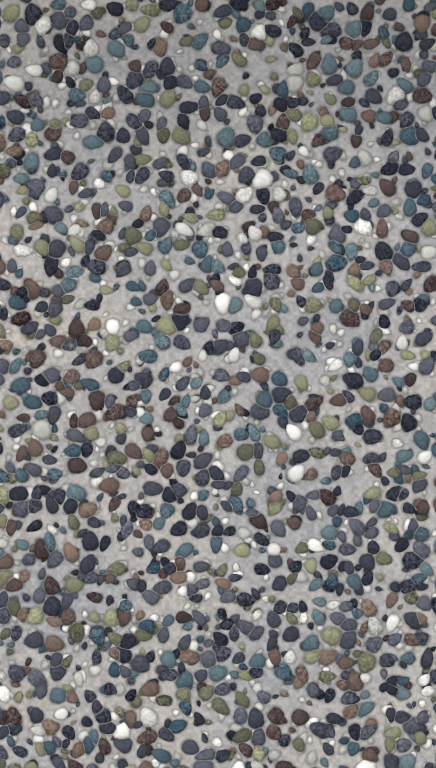
Write a WebGL 1 fragment shader that draws this texture.

```glsl
precision highp float;
uniform vec2 u_resolution;

float hash(vec2 p) {
  vec3 q = fract(vec3(p.xyx) * 0.1031);
  q += dot(q, q.yzx + 33.33);
  return fract((q.x + q.y) * q.z);
}

vec2 hash2(vec2 p) {
  return vec2(hash(p + 17.3), hash(p + 61.7));
}

float noise(vec2 p) {
  vec2 i = floor(p);
  vec2 f = fract(p);
  f = f * f * (3.0 - 2.0 * f);
  float low = mix(hash(i), hash(i + vec2(1.0, 0.0)), f.x);
  float high = mix(hash(i + vec2(0.0, 1.0)), hash(i + 1.0), f.x);
  return mix(low, high, f.y);
}

float fbm(vec2 p) {
  float sum = 0.0;
  float gain = 0.5;
  for (int i = 0; i < 4; i++) {
    sum += gain * noise(p);
    p = p * 2.03 + 11.7;
    gain *= 0.5;
  }
  return sum / 0.9375;
}

// Stone colour: mostly slate, some teal, olive, brown and pale quartz
vec3 stoneColor(vec2 id, float paleShare) {
  float kind = hash(id + 5.1);
  float tone = hash(id + 9.4);
  vec3 slate = mix(vec3(0.17, 0.18, 0.22), vec3(0.36, 0.37, 0.41), tone);
  vec3 teal = mix(vec3(0.23, 0.30, 0.35), vec3(0.40, 0.47, 0.49), tone);
  vec3 olive = mix(vec3(0.34, 0.34, 0.29), vec3(0.58, 0.58, 0.47), tone);
  vec3 brown = mix(vec3(0.25, 0.21, 0.22), vec3(0.49, 0.42, 0.38), tone);
  vec3 quartz = mix(vec3(0.66, 0.66, 0.64), vec3(0.93, 0.92, 0.90), tone);
  vec3 color = mix(slate, teal, step(0.46, kind));
  color = mix(color, olive, step(0.66, kind));
  color = mix(color, brown, step(0.82, kind));
  return mix(color, quartz, step(1.0 - paleShare, hash(id + 2.8)));
}

// Normalised radius of an egg-shaped stone: 1 at its rim
float stoneRadius(vec2 q, vec2 id, float size) {
  float angle = 6.2832 * hash(id + 3.3);
  float c = cos(angle);
  float s = sin(angle);
  q = mat2(c, -s, s, c) * q;
  float scale = size * mix(0.74, 1.16, hash(id + 7.9));
  vec2 axes = scale * vec2(1.0, mix(0.55, 0.88, hash(id + 4.6)));
  axes.y *= 1.0 + 0.25 * clamp(q.x / axes.x, -1.0, 1.0);
  float wobble = 0.12 * (noise(q * 5.0 + id * 3.7) - 0.5);
  return length(q / axes) + wobble;
}

// Lays one scattered layer of stones over the ground
vec3 layStones(vec3 ground, vec2 p, float cells, float size, float share, float paleShare) {
  vec2 g = p * cells;
  vec2 cell = floor(g);
  vec2 nearId = cell;
  vec2 nearOffset = vec2(0.0);
  float first = 9.0;
  float second = 9.0;
  for (int y = -1; y <= 1; y++) {
    for (int x = -1; x <= 1; x++) {
      vec2 id = cell + vec2(float(x), float(y));
      vec2 offset = g - id - 0.5 - 0.72 * (hash2(id) - 0.5);
      float r = stoneRadius(offset, id, size) + 9.0 * step(share, hash(id + 8.2));
      if (r < first) {
        second = first;
        first = r;
        nearId = id;
        nearOffset = offset;
      } else {
        second = min(second, r);
      }
    }
  }
  float inside = min(1.0 - first, 0.5 * (second - first) - 0.03) * size * 0.75 / cells;
  float mask = smoothstep(-0.0018, 0.0022, inside);
  float shadow = smoothstep(-0.006, 0.001, inside);

  float mottle = fbm(p * 190.0 + nearId * 2.3) - 0.5;
  float rough = mix(0.12, 0.55, pow(hash(nearId + 6.6), 2.0));
  float dome = dot(nearOffset / size, vec2(-0.25, 0.6)) * 0.22;
  vec3 stone = stoneColor(nearId, paleShare);
  stone *= 0.86 + 0.20 * smoothstep(0.0, 0.007, inside) + dome;
  stone += mottle * rough * 0.7;
  return mix(ground * (1.0 - 0.20 * shadow), stone, mask);
}

void main() {
  vec2 p = gl_FragCoord.xy / u_resolution.x;
  float height = gl_FragCoord.y / u_resolution.y;

  // Mortar with fine sand and broad warm or cool stains
  float stain = fbm(p * 5.0 + 3.0) - 0.5;
  float sand = fbm(p * 120.0) - 0.5;
  vec3 color = vec3(0.675, 0.665, 0.66) + 0.20 * sand + 0.10 * stain;
  color += vec3(0.05, 0.01, -0.05) * stain;

  // Fine chips lie under the larger pebbles
  color = layStones(color, p + 4.1, 46.0, 0.42, 0.30, 0.50);
  color = layStones(color, p + 7.7, 32.0, 0.46, 0.38, 0.28);
  color = layStones(color, p + 1.3, 23.5, 0.50, 0.88, 0.07);

  // Soft daylight falls off toward the top
  color *= 1.03 - 0.13 * smoothstep(0.65, 1.0, height);
  gl_FragColor = vec4(clamp(color, 0.0, 1.0), 1.0);
}
```
